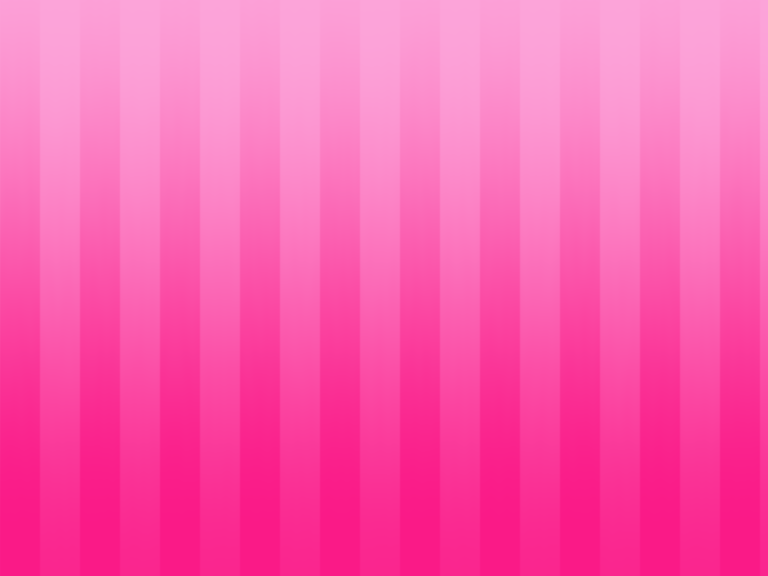
Reproduce this background procedurally as a WebGL 1 fragment shader.

```glsl
precision highp float;
// Vertical pink stripes over a smooth fade from deep pink to pale pink.
// Both stripe tones share one fade curve; the light stripes sample it
// a little higher up. Stretched gradient noise adds very faint streaks.

uniform vec2 u_resolution;

const float STRIPE_PAIRS = 9.6;      // dark + light pairs across the canvas
const float LIGHT_SHIFT = 0.10;      // how far light stripes sample up the fade
const float LIGHT_LIFT = 0.08;       // extra paleness of the light stripes
const float EDGE_SOFTNESS = 0.0015;  // half-width of a stripe edge
const float STREAK_STRENGTH = 0.012;
const vec2 STREAK_SCALE = vec2(90.0, 7.0);

const vec3 DEEP_PINK = vec3(0.98, 0.10, 0.53);
const vec3 PALE_PINK = vec3(0.99, 0.64, 0.85);
const vec3 HIGHLIGHT = vec3(0.99, 0.66, 0.86);

// Fade colour at a height from 0 (bottom) to 1 (top).
vec3 pinkFade(float height) {
  return mix(DEEP_PINK, PALE_PINK, smoothstep(0.06, 1.10, height));
}

// 0 on the first half of each period, 1 on the second, with soft edges.
float stripeMask(float x, float softness) {
  float phase = fract(x);
  // The second term continues the edge past the end of the period.
  float edgeDistance = max(0.25 - abs(phase - 0.75), -phase);
  return smoothstep(-softness, softness, edgeDistance);
}

// Pseudo-random unit vector for a lattice cell.
vec2 cellGradient(vec2 cell) {
  float angle = 6.2832 * fract(sin(dot(cell, vec2(127.1, 311.7))) * 43758.5);
  return vec2(cos(angle), sin(angle));
}

// Gradient noise, roughly -0.7 to 0.7.
float gradientNoise(vec2 p) {
  vec2 cell = floor(p);
  vec2 f = p - cell;
  vec2 blend = f * f * f * (f * (f * 6.0 - 15.0) + 10.0);
  vec2 e = vec2(1.0, 0.0);
  float a = dot(cellGradient(cell), f);
  float b = dot(cellGradient(cell + e.xy), f - e.xy);
  float c = dot(cellGradient(cell + e.yx), f - e.yx);
  float d = dot(cellGradient(cell + e.xx), f - e.xx);
  return mix(mix(a, b, blend.x), mix(c, d, blend.x), blend.y);
}

void main() {
  vec2 uv = gl_FragCoord.xy / u_resolution;
  float softness = STRIPE_PAIRS * max(EDGE_SOFTNESS, 0.5 / u_resolution.x);

  // The two stripe tones at this height, with faint vertical streaks
  float height = uv.y + STREAK_STRENGTH * gradientNoise(uv * STREAK_SCALE);
  vec3 darkStripe = pinkFade(height);
  vec3 lightStripe = mix(pinkFade(height + LIGHT_SHIFT), HIGHLIGHT, LIGHT_LIFT);

  // Repeat them across the canvas
  float light = stripeMask(uv.x * STRIPE_PAIRS, softness);
  gl_FragColor = vec4(mix(darkStripe, lightStripe, light), 1.0);
}
```
